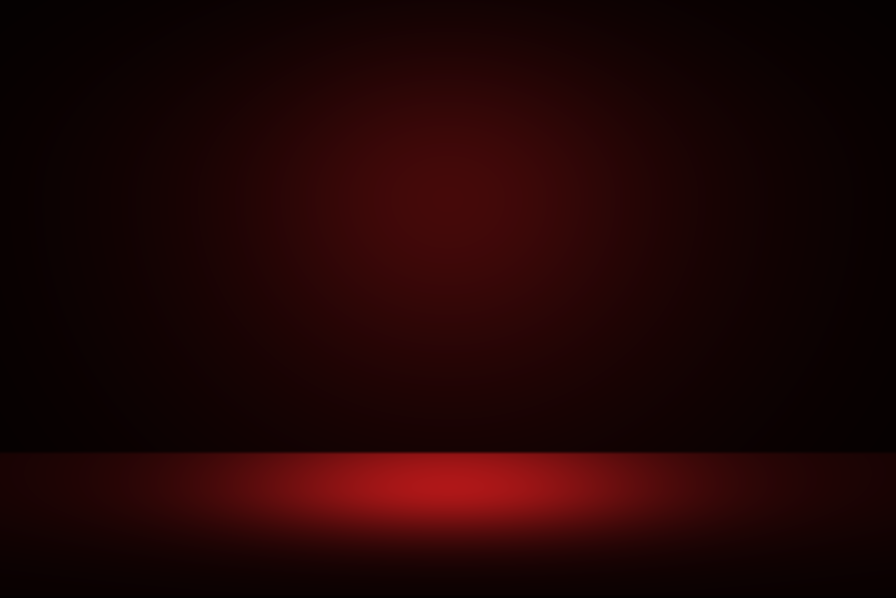
This background is drawn by a WebGL 1 fragment shader. Its source:

```glsl
precision mediump float;
// A dark red studio: a dim wall lit by a soft central glow, above a floor
// with a bright, flattened pool of light just below the horizon.
// Each light is a Gaussian whose spread differs above and below its centre.

uniform vec2 u_resolution;

const float HORIZON = 0.243;
const float HORIZON_SOFTNESS = 0.004;
const vec3 RED_TINT = vec3(1.0, 0.132, 0.138);

// Gaussian light; spread holds the widths: sideways, downward, upward.
float softLight(vec2 p, vec2 center, vec3 spread) {
  vec2 d = p - center;
  float spreadY = d.y < 0.0 ? spread.y : spread.z;
  vec2 q = d / vec2(spread.x, spreadY);
  return exp(-0.5 * dot(q, q));
}

// Back wall: a broad halo around a tighter core.
float wallLight(vec2 p) {
  vec2 center = vec2(0.5, 0.668);
  float halo = softLight(p, center, vec3(0.27, 0.36, 0.22));
  float core = softLight(p, center, vec3(0.13, 0.17, 0.17));
  return 0.01 + 0.14 * halo + 0.12 * core;
}

// Floor: faint ambient light, a wide spill and the bright pool.
float floorLight(vec2 p) {
  vec2 center = vec2(0.5, 0.184);
  float ambient = mix(0.03, 0.06, smoothstep(0.0, HORIZON, p.y));
  float spill = softLight(p, center, vec3(0.32, 0.09, 0.12));
  float pool = softLight(p, center, vec3(0.16, 0.054, 0.08));
  return ambient + 0.12 * spill + 0.51 * pool;
}

void main() {
  vec2 uv = gl_FragCoord.xy / u_resolution;

  // Join wall and floor with a slightly soft horizon.
  float onWall = smoothstep(HORIZON - HORIZON_SOFTNESS,
                            HORIZON + HORIZON_SOFTNESS, uv.y);
  float light = mix(floorLight(uv), wallLight(uv), onWall);

  // Thin shadow along the front edge of the floor.
  light *= mix(0.4, 1.0, smoothstep(0.001, 0.006, uv.y));

  gl_FragColor = vec4(light * RED_TINT, 1.0);
}
```
